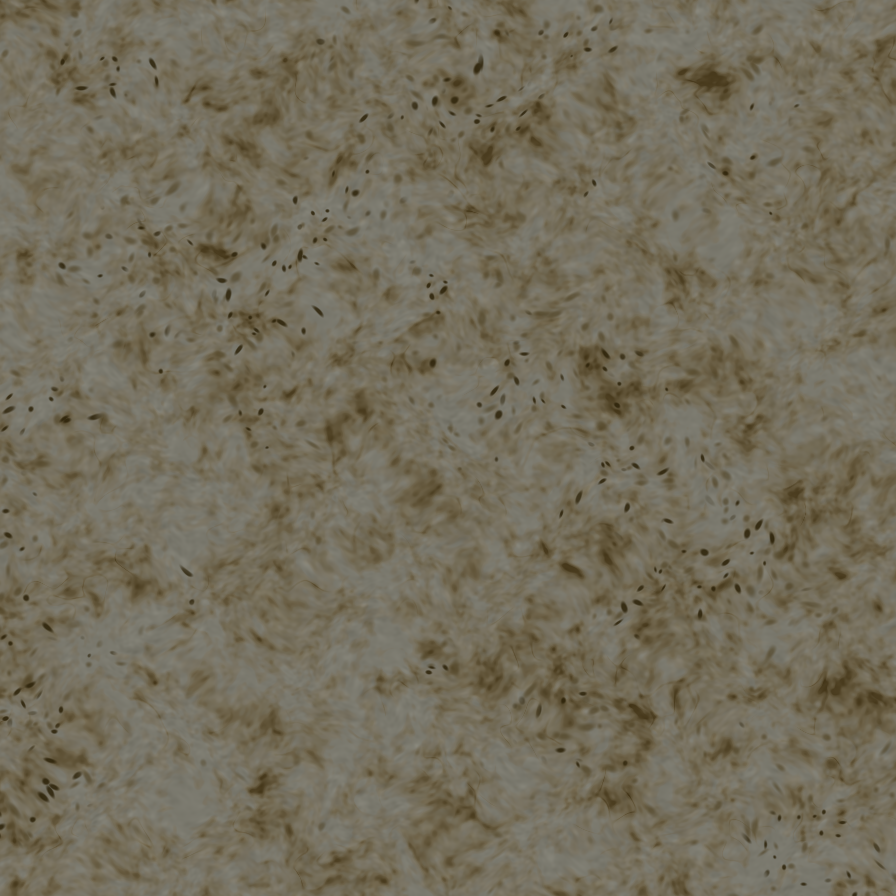
A Shadertoy shader for this texture:

```glsl
// Stained tissue section: mottled ochre over pale grey, with strands, soft cells and dark granules.

vec3 hash3(vec2 cell) {
    vec3 h = fract(cell.xyx * vec3(0.1031, 0.1030, 0.0973));
    h += dot(h, h.yxz + 33.33);
    return fract((h.xxy + h.yzz) * h.zyx);
}

// Cellular noise: one signed bump per cell, zero mean and roughly unit deviation
float bumps(vec2 p) {
    vec2 cell = floor(p);
    float sum = 0.0;
    for (int y = -1; y <= 1; y++)
    for (int x = -1; x <= 1; x++) {
        vec2 c = cell + vec2(x, y);
        vec3 h = hash3(c);
        vec2 d = p - c - h.xy;
        float w = max(0.0, 1.0 - dot(d, d));
        sum += w * w * w * (2.0 * h.z - 1.0);
    }
    return 2.6 * sum;
}

// Randomly turned ellipses, at most one per cell; radius and softness in cell units
float scatter(vec2 p, float chance, float radius, float stretch, float softness) {
    vec2 cell = floor(p);
    float cover = 0.0;
    for (int y = -1; y <= 1; y++)
    for (int x = -1; x <= 1; x++) {
        vec2 c = cell + vec2(x, y);
        vec3 place = hash3(c), shape = hash3(c + 71.7);
        float angle = 6.2832 * shape.x;
        vec2 axis = vec2(cos(angle), sin(angle));
        vec2 d = p - c - place.xy;
        d = vec2(dot(d, axis), dot(d, vec2(-axis.y, axis.x)));
        d.x /= mix(1.0, stretch, shape.y);
        float size = radius * mix(0.55, 1.2, shape.z);
        float present = smoothstep(0.0, 0.08, chance - place.z);
        cover = max(cover, present * (1.0 - smoothstep(size - softness, size + softness, length(d))));
    }
    return cover;
}

// Thin broken lines along the zero contours of the noise
float strands(vec2 p, float scale) {
    float line = 1.0 - smoothstep(0.0, 0.32, abs(bumps(p * scale)));
    return line * smoothstep(0.1, 1.1, bumps(p * scale * 0.55 + 19.3));
}

// Colour from unstained (about -1) to heavily stained (above 2)
vec3 stainColor(float s) {
    vec3 c = mix(vec3(0.482, 0.476, 0.432), vec3(0.475, 0.450, 0.385), smoothstep(-1.4, -0.2, s));
    c = mix(c, vec3(0.452, 0.422, 0.338), smoothstep(-0.3, 0.6, s));
    c = mix(c, vec3(0.425, 0.380, 0.280), smoothstep(0.5, 1.3, s));
    c = mix(c, vec3(0.375, 0.325, 0.215), smoothstep(1.2, 2.0, s));
    return mix(c, vec3(0.290, 0.235, 0.120), smoothstep(1.9, 3.0, s));
}

void mainImage(out vec4 fragColor, in vec2 fragCoord) {
    vec2 p = fragCoord / iResolution.y;

    // Layered sines bend the tissue so that no grid shows
    vec2 q = p + 0.006 * sin(p.yx * 37.0 + 2.0 * sin(p * 23.0 + 1.3));
    q += 0.0016 * sin(q.yx * 171.0 + vec2(0.7, 2.9));

    // Mottling from broad patches down to fine grain
    float stain = 0.28 * bumps(q * 6.0 + 3.1)
                + 0.42 * bumps(q * 18.0 + 41.7)
                + 0.48 * bumps(q * 43.0 + 7.9)
                + 0.48 * bumps(q * 92.0 + 63.2)
                + 0.28 * bumps(q * 185.0 + 11.4) - 0.12;

    // Fibres, pale hollows and blurred brown cells
    stain += 0.9 * strands(q, 21.0) + 0.8 * strands(q + 5.3, 47.0);
    float hollow = scatter(q * 10.0 + 8.6, 0.45, 0.24, 1.5, 0.16);
    stain -= 1.1 * hollow;
    float cells = scatter(q * 7.0 + 27.4, 0.27, 0.075, 2.2, 0.045);
    stain += 1.9 * cells;

    // Fine relief, slightly flattened into horizontal ripples
    vec3 color = stainColor(stain);
    float relief = 0.010 * bumps(q * vec2(95.0, 150.0) + 90.1)
                 + 0.007 * bumps(q * vec2(180.0, 230.0) + 55.6);
    color += relief * (1.0 - 0.5 * hollow);

    // Granules gather in loose clusters
    float cluster = bumps(p * 5.0 + 14.8) + 0.6 * bumps(p * 13.0 + 2.2);
    float crowd = smoothstep(-0.3, 1.9, cluster);
    float brownGrains = scatter(q * 58.0 + 36.5, 0.06 + 0.30 * crowd, 0.19, 2.2, 0.13);
    float darkGrains = scatter(q * 72.0 + 81.3, 0.015 + 0.20 * crowd * crowd, 0.18, 2.4, 0.09);
    color = mix(color, vec3(0.31, 0.26, 0.14), 0.60 * brownGrains);
    color = mix(color, vec3(0.17, 0.13, 0.03), 0.85 * darkGrains);

    fragColor = vec4(color, 1.0);
}
```
